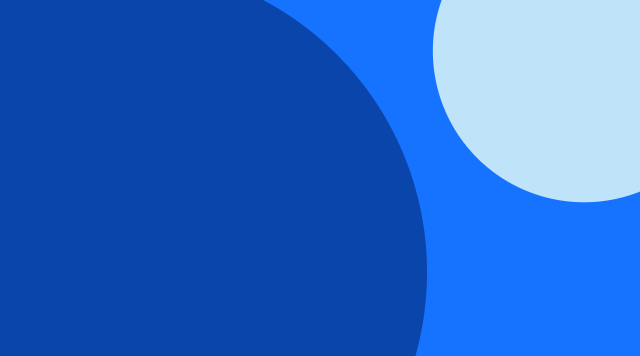
A Shadertoy shader for this background:

```glsl
// Flat backdrop of two large discs, both cropped by the canvas, on bright blue.
// Each disc is a signed distance turned into a smooth coverage mask,
// then layered over the base colour.

const vec3 BRIGHT_BLUE = vec3(0.082, 0.451, 1.0);
const vec3 DEEP_BLUE   = vec3(0.041, 0.270, 0.672);
const vec3 PALE_SKY    = vec3(0.749, 0.890, 0.973);

// Signed distance to a circle, negative inside
float circleDistance(vec2 p, vec2 center, float radius) {
    return length(p - center) - radius;
}

// Coverage of a shape, softened across one pixel
float coverage(float dist, float pixel) {
    return clamp(0.5 - dist / pixel, 0.0, 1.0);
}

// Paint a disc over the colour below it
vec3 paintDisc(vec3 below, vec3 ink, vec2 p, vec2 center, float radius, float pixel) {
    return mix(below, ink, coverage(circleDistance(p, center, radius), pixel));
}

void mainImage(out vec4 fragColor, in vec2 fragCoord) {
    // One unit is the canvas height
    float pixel = 1.0 / iResolution.y;
    vec2 p = fragCoord * pixel;

    vec3 color = BRIGHT_BLUE;

    // Deep disc at the left, pale disc in the upper right corner
    color = paintDisc(color, DEEP_BLUE, p, vec2(0.3345, 0.2354), 0.865, pixel);
    color = paintDisc(color, PALE_SKY, p, vec2(1.6408, 0.8568), 0.425, pixel);

    fragColor = vec4(color, 1.0);
}
```
